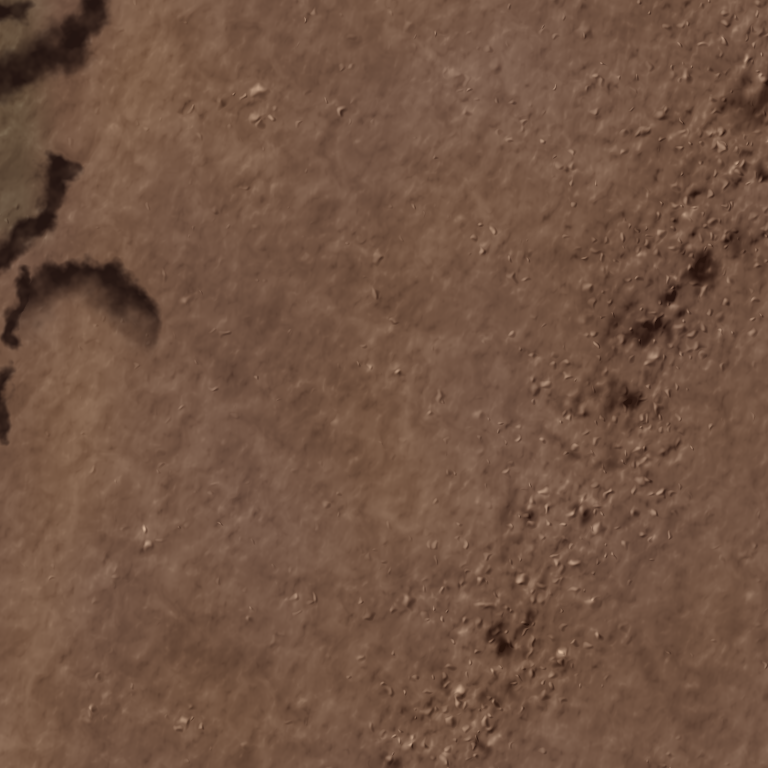
This texture is drawn by a three.js fragment shader. Its source:

```glsl
// Dry brown soil seen from above: mottled earth with a rough diagonal furrow,
// clustered pale crumbs and a smooth ridge with shadowed hollows on the left.
// Gradient noise gives mottling and side-lit relief; a jittered grid gives crumbs.

varying vec2 vUv;

const vec3 SOIL = vec3(0.45, 0.33, 0.26);
const vec3 PALE_SOIL = vec3(0.58, 0.46, 0.38);
const vec3 DARK_SOIL = vec3(0.18, 0.10, 0.07);
const vec3 SHADOW = vec3(0.13, 0.075, 0.06);
const vec2 AWAY_FROM_LIGHT = vec2(0.8, -0.6);

vec2 hash2(vec2 p) {
  p = vec2(dot(p, vec2(127.1, 311.7)), dot(p, vec2(269.5, 183.3)));
  return fract(sin(p) * 43758.5);
}

vec2 rotate(vec2 p, float angle) {
  float c = cos(angle), s = sin(angle);
  return vec2(c * p.x - s * p.y, s * p.x + c * p.y);
}

float cornerRamp(vec2 cell, vec2 corner, vec2 f) {
  return dot(hash2(cell + corner) * 2.0 - 1.0, f - corner);
}

float gradientNoise(vec2 p) {
  vec2 cell = floor(p), f = fract(p);
  vec2 u = f * f * f * (f * (f * 6.0 - 15.0) + 10.0);
  float low = mix(cornerRamp(cell, vec2(0.0), f), cornerRamp(cell, vec2(1.0, 0.0), f), u.x);
  float high = mix(cornerRamp(cell, vec2(0.0, 1.0), f), cornerRamp(cell, vec2(1.0), f), u.x);
  return mix(low, high, u.y);
}

float fbm(vec2 p) {
  float sum = 0.0, amplitude = 1.0;
  for (int i = 0; i < 3; i++) {
    sum += amplitude * gradientNoise(p);
    p = rotate(p, 0.6) * 2.03 + 7.7;
    amplitude *= 0.5;
  }
  return sum;
}

// Ground slope towards the light, with steep spots exaggerated into clods
float relief(vec2 p, float scale) {
  vec2 q = p * scale;
  float slope = fbm(q + AWAY_FROM_LIGHT * 0.35) - fbm(q);
  return slope * (0.3 + 1.6 * abs(slope));
}

// Pale tilted grains, each with a small shadow on the far side
float crumbs(vec2 p, float scale, float density) {
  vec2 g = p * scale, cell = floor(g), stretch = vec2(1.3, 0.8);
  float sum = 0.0;
  for (int j = -1; j <= 1; j++) {
    for (int i = -1; i <= 1; i++) {
      vec2 id = cell + vec2(float(i), float(j));
      vec2 jitter = hash2(id), kind = hash2(id + 17.3);
      vec2 offset = g - id - 0.15 - 0.7 * jitter;
      float angle = (jitter.x + kind.y) * 1.2 - 0.8;
      float radius = mix(0.18, 0.38, kind.y * kind.y);
      float body = length(rotate(offset, angle) * stretch) / radius;
      float shade = length(rotate(offset - AWAY_FROM_LIGHT * radius, angle) * stretch) / radius;
      body = 1.0 - smoothstep(0.1, 1.25, body);
      shade = 1.0 - smoothstep(0.1, 1.25, shade);
      float present = smoothstep(kind.x, kind.x + 0.15, density);
      sum += present * (body * mix(0.4, 1.3, jitter.y) - 0.75 * shade * (1.0 - body));
    }
  }
  return sum;
}

float stroke(vec2 p, vec2 a, vec2 b, float width) {
  vec2 ab = b - a;
  float d = length(p - a - ab * clamp(dot(p - a, ab) / dot(ab, ab), 0.0, 1.0));
  return 1.0 - smoothstep(width * 0.4, width * 1.5, d);
}

// Overhang: crisp upper rim, shadow fading down into the hollow
float overhang(vec2 p, vec2 centre, vec2 radii) {
  vec2 q = (p - centre) / radii;
  float r = length(q);
  return (1.0 - smoothstep(0.92, 1.08, r)) * smoothstep(0.3, 0.95, r) * smoothstep(-0.3, 0.5, q.y);
}

float bell(float x, float width) {
  return exp(-x * x / (width * width));
}

vec3 soilColor(float light) {
  return light > 0.0 ? mix(SOIL, PALE_SOIL, light / 0.13) : mix(SOIL, DARK_SOIL, min(-light / 0.27, 1.1));
}

void main() {
  vec2 p = vUv;
  vec2 wobble = vec2(fbm(p * 14.0), fbm(p * 14.0 + 31.0));
  vec2 grit = vec2(gradientNoise(p * 85.0), gradientNoise(p * 85.0 + 50.0));
  vec2 tilted = rotate(p, 0.4) * vec2(1.2, 0.85);

  // Zones: rough furrow, speckled upper right, smooth left ridge
  float across = p.x - 0.565 - 0.52 * p.y + 0.04 * wobble.x;
  float furrow = bell(across, 0.11);
  float speckled = smoothstep(0.45, 0.9, p.x) * smoothstep(0.35, 0.9, p.y);
  float ridge = bell(p.x - 0.02 - 0.17 * p.y, 0.065);
  float clumps = smoothstep(-0.05, 0.45, fbm(p * 11.0 + 4.0));
  float rough = clamp(0.8 * furrow + 0.4 * speckled + 0.55 * clumps - 0.4 * ridge, 0.06, 1.1);

  // Brightness: broad patches, tilted mottles, relief, dark clods and crumbs
  float light = 0.004 + 0.06 * fbm(p * 4.0) + 0.085 * fbm(tilted * 27.0 + wobble);
  light += mix(0.06, 0.19, rough) * relief(tilted + 0.003 * grit, 44.0);
  light += 0.045 * ridge - 0.015 * furrow;
  float clods = smoothstep(0.0, 0.55, fbm(p * 13.0 + 9.0) + 0.6 * gradientNoise(tilted * 50.0));
  light -= 0.26 * clods * bell(across, 0.075);
  vec2 ragged = p + 0.007 * grit + 0.006 * wobble;
  light += 0.2 * crumbs(ragged, 44.0, 0.02 + 0.36 * rough);
  light += 0.15 * crumbs(ragged + 0.4, 72.0, 0.05 + 0.4 * rough);
  vec3 color = soilColor(light);

  // Hue drift: warm and mauve patches, olive ground beyond the ridge
  color += vec3(0.004, 0.0, -0.009) * (1.8 * gradientNoise(p * 5.0 + 20.0) + ridge);
  float beyond = (1.0 - smoothstep(0.02, 0.09, p.x)) * smoothstep(0.66, 0.72, p.y);
  color = mix(color, color * vec3(0.86, 0.92, 0.88), beyond);

  // Shadowed hollows along the left edge, ragged and uneven in depth
  vec2 h = p + 0.026 * wobble + 0.012 * vec2(fbm(p * 42.0), fbm(p * 42.0 + 13.0));
  float hollow = overhang(h, vec2(0.105, 0.565), vec2(0.098, 0.095));
  hollow = max(hollow, stroke(h, vec2(0.125, 1.0), vec2(0.095, 0.94), 0.018));
  hollow = max(hollow, stroke(h, vec2(0.09, 0.935), vec2(0.0, 0.90), 0.028));
  hollow = max(hollow, stroke(h, vec2(0.0, 0.985), vec2(0.03, 0.99), 0.015));
  hollow = max(hollow, stroke(h, vec2(0.075, 0.79), vec2(0.05, 0.70), 0.014));
  hollow = max(hollow, stroke(h, vec2(0.05, 0.70), vec2(0.0, 0.67), 0.017));
  hollow = max(hollow, stroke(h, vec2(0.03, 0.63), vec2(0.012, 0.55), 0.012));
  hollow = max(hollow, stroke(h, vec2(0.0, 0.51), vec2(0.0, 0.44), 0.012));
  color = mix(color, SHADOW, hollow * clamp(0.85 + 0.5 * fbm(p * 30.0), 0.4, 0.97));

  gl_FragColor = vec4(clamp(color, 0.0, 1.0), 1.0);
}
```
